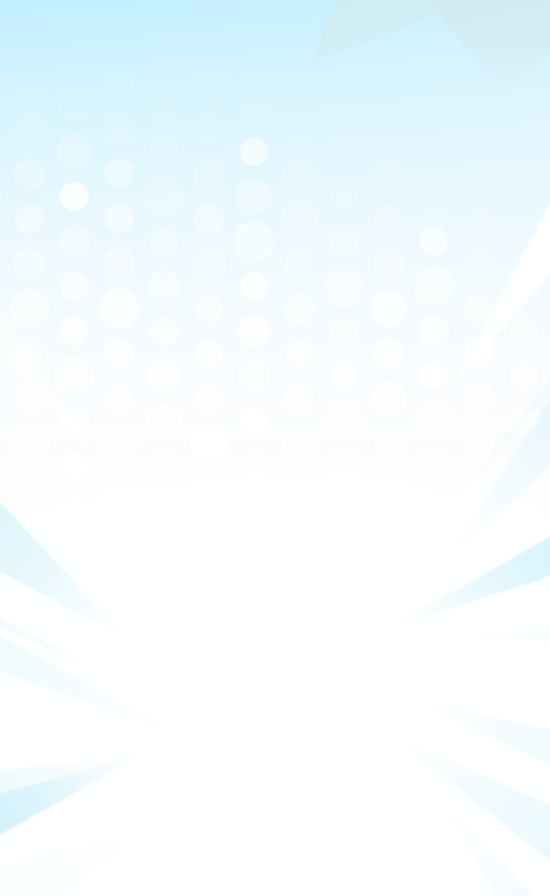
A WebGL 1 fragment shader for this background:

```glsl
precision highp float;
// Pale sky fading down to white, with a staggered grid of translucent discs.
// Wedges of light blue spread from the bright centre to both sides;
// each wedge is the overlap of two half planes, fading towards its tip.

uniform vec2 u_resolution;

#define ASPECT 0.613
#define SKY_DEPTH 0.57
#define SKY_FALLOFF 1.95
#define DOT_PITCH 0.0501
#define DOT_ORIGIN vec2(0.0326, 0.094)
#define DOT_RADIUS 0.0158
#define DOT_SOFTNESS 0.0013
#define RAY_SOFTNESS 0.0024
#define WHITE vec3(0.998, 1.0, 1.0)
#define SKY_BLUE vec3(0.76, 0.937, 1.0)
#define RAY_BLUE vec3(0.8, 0.94, 0.985)
#define HAZE vec3(0.83, 0.915, 0.93)

float hash(vec2 cell) {
  return fract(sin(dot(cell, vec2(41.3, 289.1))) * 4375.85);
}

float cross2(vec2 a, vec2 b) {
  return a.x * b.y - a.y * b.x;
}

// Mask of the open wedge from tip through the points a and b
float wedge(vec2 p, vec2 tip, vec2 a, vec2 b, float softness) {
  vec2 v = p - tip;
  vec2 da = normalize(a - tip);
  vec2 db = normalize(b - tip);
  float side = sign(cross2(da, db));
  float inside = min(side * cross2(da, v), side * cross2(v, db));
  return smoothstep(-softness, softness, inside);
}

// Wedge that gains strength from its tip to the canvas side
float ray(vec2 p, vec2 tip, vec2 a, vec2 b) {
  vec2 axis = 0.5 * (a + b) - tip;
  float along = dot(p - tip, axis) / dot(axis, axis);
  return wedge(p, tip, a, b, RAY_SOFTNESS) * smoothstep(-0.1, 1.1, along);
}

// Sky gradient with faint drifting bands over a barely tinted veil
vec3 sky(vec2 p) {
  float depth = 1.0 - p.y;
  float bands = sin(p.y * 95.0 + 5.0 * p.x) + 0.6 * sin(p.y * 173.0 - 9.0 * p.x);
  float blue = pow(max(1.0 - depth / SKY_DEPTH, 0.0), SKY_FALLOFF);
  blue *= 1.02 - 0.35 * p.x + 0.005 * bands;
  float arch = 0.53 + 0.5 * (p.x - 0.32) * (p.x - 0.32);
  float veil = 1.0 - smoothstep(arch - 0.01, arch + 0.01, depth);
  vec3 base = mix(WHITE, vec3(0.989, 0.992, 0.994), veil);
  return mix(base, SKY_BLUE, blue);
}

// Opacity of the staggered discs
float discs(vec2 p) {
  vec2 q = vec2(p.x, 1.0 - p.y) - DOT_ORIGIN;
  float column = floor(q.x / DOT_PITCH + 0.5);
  float stagger = 0.5 * mod(column, 2.0);
  float row = floor(q.y / DOT_PITCH - stagger + 0.5);
  vec2 center = vec2(column, row + stagger) * DOT_PITCH;
  vec2 cell = vec2(column, row);

  // Every fourth column holds small bright discs, three rows apart
  float brightColumn = step(abs(mod(column, 4.0) - 1.0), 0.1);
  float brightRow = step(abs(mod(row + floor(column / 4.0), 3.0) - 2.0), 0.1);
  float bright = brightColumn * brightRow;
  float size = hash(cell + 7.0) * (1.0 - bright);
  float radius = DOT_RADIUS + 0.0075 * size * size;
  float disc = 1.0 - smoothstep(-DOT_SOFTNESS, DOT_SOFTNESS, length(q - center) - radius);

  // Discs appear lower down towards the right and grow more solid below
  float start = 0.07 + 0.7 * center.x * center.x;
  float depth = center.y + DOT_ORIGIN.y;
  float presence = smoothstep(start - 0.05, start + 0.2, depth);
  float solid = smoothstep(0.18, 0.42, depth);
  float opacity = mix(0.15, 0.5, hash(cell)) + 0.35 * solid;
  opacity = mix(opacity * presence, 0.85, bright * smoothstep(0.2, 0.5, presence));
  return disc * opacity;
}

// Blue wedges on the left side
float leftRays(vec2 p) {
  float r = 0.6 * ray(p, vec2(0.143, 0.286), vec2(0.0, 0.44), vec2(0.0, 0.362));
  r = max(r, 0.28 * ray(p, vec2(0.208, 0.177), vec2(0.0, 0.29), vec2(0.0, 0.251)));
  r = max(r, 0.28 * ray(p, vec2(0.124, 0.245), vec2(0.0, 0.31), vec2(0.0, 0.3)));
  r = max(r, 0.85 * ray(p, vec2(0.163, 0.16), vec2(0.0, 0.115), vec2(0.0, 0.068)));
  r = max(r, 0.32 * ray(p, vec2(0.15, 0.155), vec2(0.0, 0.14), vec2(0.0, 0.115)));
  return max(r, 0.08 * ray(p, vec2(0.169, 0.073), vec2(0.03, 0.04), vec2(0.05, -0.01)));
}

// Blue wedges on the right side
float rightRays(vec2 p) {
  float r = 0.34 * ray(p, vec2(0.5, 0.375), vec2(ASPECT, 0.557), vec2(ASPECT, 0.482));
  r = max(r, 0.2 * ray(p, vec2(0.5, 0.43), vec2(ASPECT, 0.578), vec2(ASPECT, 0.562)));
  r = max(r, 0.7 * ray(p, vec2(0.43, 0.297), vec2(ASPECT, 0.401), vec2(ASPECT, 0.357)));
  r = max(r, 0.13 * ray(p, vec2(0.5, 0.29), vec2(ASPECT, 0.297), vec2(ASPECT, 0.285)));
  r = max(r, 0.26 * ray(p, vec2(0.456, 0.219), vec2(ASPECT, 0.186), vec2(ASPECT, 0.147)));
  r = max(r, 0.38 * ray(p, vec2(0.43, 0.182), vec2(ASPECT, 0.102), vec2(ASPECT, 0.04)));
  return max(r, 0.18 * ray(p, vec2(0.488, 0.115), vec2(ASPECT, -0.02), vec2(0.553, 0.0)));
}

void main() {
  vec2 p = gl_FragCoord.xy / u_resolution * vec2(ASPECT, 1.0);
  vec3 color = mix(sky(p), WHITE, discs(p));
  // Warm haze in the upper right corner
  float haze = 0.6 * wedge(p, vec2(0.345, 0.928), vec2(0.375, 1.0), vec2(0.527, 1.0), 0.003);
  haze = max(haze, 0.8 * wedge(p, vec2(0.566, 0.889), vec2(0.475, 1.0), vec2(0.64, 0.97), 0.004));
  color = mix(color, HAZE, haze * smoothstep(0.88, 0.99, p.y));
  // White beams, then the blue wedges
  float beams = wedge(p, vec2(0.501, 0.564), vec2(ASPECT, 0.772), vec2(ASPECT, 0.694), RAY_SOFTNESS);
  beams = max(beams, 0.5 * wedge(p, vec2(0.1, 0.5), vec2(0.0, 0.66), vec2(0.0, 0.6), RAY_SOFTNESS));
  color = mix(color, WHITE, beams);
  color = mix(color, RAY_BLUE, max(leftRays(p), rightRays(p)));
  gl_FragColor = vec4(color, 1.0);
}
```
